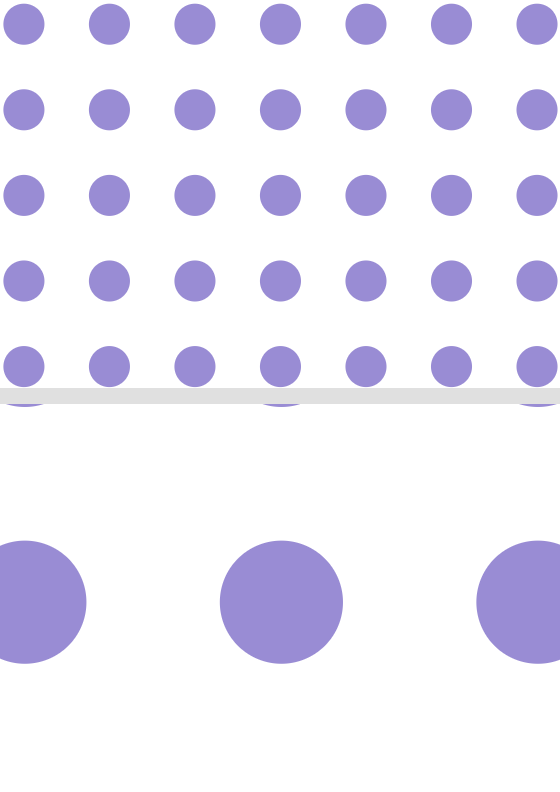
Top: the whole. Bottom: its middle third, enlarged.
Reproduce this pattern procedurally as a WebGL 1 fragment shader.

```glsl
precision highp float;

// Flat violet polka dots on white, seven across and five down.
// The plane is folded into a square grid of cells, and each cell
// holds one disc drawn from its signed distance.

uniform vec2 u_resolution;

// Lengths are fractions of the canvas height.
#define PITCH vec2(0.2204, 0.2206)
#define DOT_RADIUS 0.0529
#define GRID_CENTER vec2(0.0012, -0.0036)
#define DOT_COLOR vec3(0.600, 0.549, 0.831)
#define PAPER_COLOR vec3(1.0)

// Position relative to the center of the nearest grid cell.
vec2 cellOffset(vec2 p) {
  return (fract(p / PITCH + 0.5) - 0.5) * PITCH;
}

float discDistance(vec2 p, float radius) {
  return length(p) - radius;
}

void main() {
  // Canvas units with the origin in the middle.
  float pixel = 1.0 / u_resolution.y;
  vec2 p = (gl_FragCoord.xy - 0.5 * u_resolution) * pixel;

  // One disc per cell, with an edge one pixel wide.
  float dist = discDistance(cellOffset(p - GRID_CENTER), DOT_RADIUS);
  float coverage = clamp(0.5 - dist / pixel, 0.0, 1.0);

  gl_FragColor = vec4(mix(PAPER_COLOR, DOT_COLOR, coverage), 1.0);
}
```
